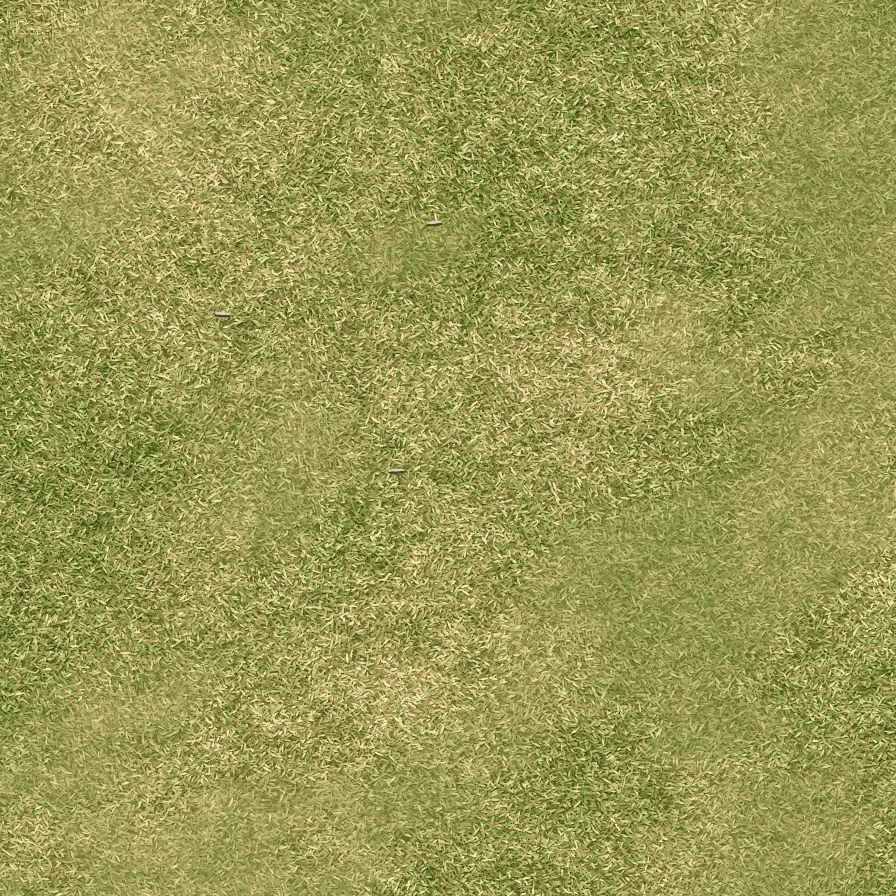
A three.js fragment shader for this texture:

```glsl
// Dry summer lawn seen from above: layers of short, mostly level grass blades
// with soft shadows are stacked over dark soil, then varied by broad patches
// of straw, green and worn turf. A few pale twigs lie on top.
varying vec2 vUv;

// Four random values per lattice point, without sine
vec4 hash4(vec2 p) {
  vec4 q = fract(p.xyxy * vec4(0.1031, 0.1030, 0.0973, 0.1099));
  q += dot(q, q.wzxy + 33.33);
  return fract((q.xxyz + q.yzzw) * q.zywx);
}

float valueNoise(vec2 p) {
  vec2 cell = floor(p);
  vec2 f = fract(p);
  f = f * f * (3.0 - 2.0 * f);
  float low = mix(hash4(cell).x, hash4(cell + vec2(1.0, 0.0)).x, f.x);
  float high = mix(hash4(cell + vec2(0.0, 1.0)).x, hash4(cell + 1.0).x, f.x);
  return mix(low, high, f.y);
}

float fbm(vec2 p) {
  float sum = 0.0;
  float weight = 0.53;
  for (int i = 0; i < 4; i++) {
    sum += weight * valueNoise(p);
    p = mat2(1.6, 1.2, -1.2, 1.6) * p + 7.3;
    weight *= 0.5;
  }
  return sum;
}

// Soft coverage of a tapered blade lying along x, centred on the origin
float bladeCover(vec2 p, float halfLength, float halfWidth) {
  float along = clamp(p.x, -halfLength, halfLength);
  float taper = 1.0 - 0.45 * abs(along) / halfLength;
  float d = length(p - vec2(along, 0.0)) - halfWidth * taper;
  return 1.0 - smoothstep(-0.0007, 0.0007, d);
}

// Returns tone in x and warmth in y
vec2 grass(vec2 uv) {
  vec2 shade = vec2(0.4, -0.02);
  float lean = 1.2 * (valueNoise(uv * 14.0) - 0.5);
  for (int layer = 0; layer < 8; layer++) {
    vec2 seed = vec2(37.0, 61.0) * float(layer);
    vec2 grid = uv * 138.0 + 0.37 * float(layer);
    vec2 home = floor(grid);
    for (int y = -1; y <= 1; y++) {
      for (int x = -1; x <= 1; x++) {
        vec2 cell = home + vec2(float(x), float(y));
        vec4 place = hash4(cell + seed + 11.0);
        vec4 look = hash4(cell + seed + 523.0);
        float angle = lean + 2.5 * (place.z - 0.5);
        vec2 dir = vec2(cos(angle), sin(angle));
        vec2 p = (grid - cell - place.xy) / 138.0;
        vec2 local = vec2(dot(p, dir), dot(p, vec2(-dir.y, dir.x)));
        float halfLength = mix(0.0014, 0.0046, place.w);
        float halfWidth = mix(0.0008, 0.0014, look.x);

        // Shadow just below the blade, then the blade itself
        float shadow = bladeCover(local + vec2(0.0003, 0.0015), halfLength, halfWidth);
        shade.x *= 1.0 - 0.18 * shadow;
        float tone = 0.69 + 0.36 * (look.y + look.z - 1.0);
        tone += 0.05 * local.x / halfLength;
        float warmth = 0.12 * (look.w - 0.5) + 0.06 * (tone - 0.65);
        float cover = bladeCover(local, halfLength, halfWidth);
        shade = mix(shade, vec2(tone, warmth), cover);
      }
    }
  }
  return shade;
}

// Tone to olive: blue rises faster towards the straw end
vec3 lawnColour(float tone, float warmth) {
  float blue = 0.55 * tone * tone + 0.28 * tone - 0.045;
  return vec3(tone + warmth, tone - 0.25 * warmth, blue + 0.35 * warmth);
}

void main() {
  vec2 uv = vUv;
  vec2 slanted = vec2(dot(uv, vec2(0.87, 0.5)), dot(uv, vec2(-0.5, 0.87)));

  // Broad patches, small clumps and worn strokes
  float patches = fbm(slanted * vec2(3.5, 5.5) + 4.0) - 0.5;
  float clumps = fbm(uv * vec2(30.0, 48.0) + 19.0) - 0.5;
  float worn = smoothstep(0.5, 0.7, fbm(slanted * vec2(4.0, 8.0) + 41.0));

  vec2 shade = grass(uv);
  float tone = 0.615 + (shade.x - 0.6) * mix(0.93, 0.55, worn);
  tone += 0.15 * patches + 0.18 * clumps * (1.0 - 0.5 * worn);
  float warmth = shade.y * mix(1.0, 0.6, worn) + 0.08 * patches + 0.05 * clumps;
  vec3 colour = lawnColour(clamp(tone, 0.16, 0.92), warmth);

  // Scattered pale twigs with dark undersides
  for (int i = 0; i < 3; i++) {
    vec4 h = hash4(vec2(float(i) * 13.0 + 5.0, 71.0));
    vec2 p = uv - mix(vec2(0.08), vec2(0.92), h.xy);
    p.y += 0.2 * (h.z - 0.5) * p.x;
    float under = bladeCover(p + vec2(0.0, 0.0026), 0.008, 0.0018);
    colour = mix(colour, vec3(0.2, 0.19, 0.1), 0.8 * under);
    colour = mix(colour, vec3(0.86, 0.84, 0.76), bladeCover(p, 0.007, 0.0017));
  }
  gl_FragColor = vec4(clamp(colour, 0.0, 1.0), 1.0);
}
```
